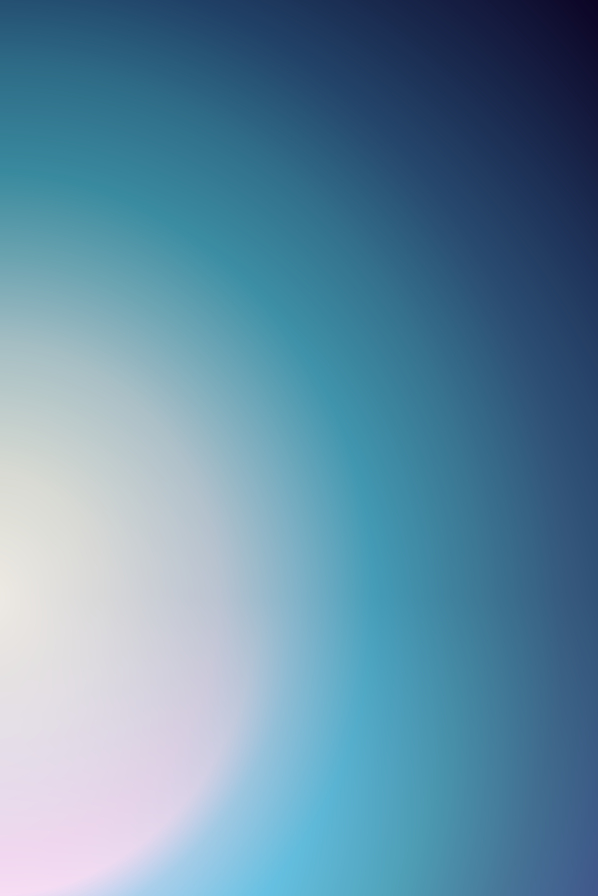
Give the GLSL for this background, as a WebGL 2 fragment shader.

```glsl
#version 300 es
precision highp float;
// Soft elliptical glow at the left, fading from cream and pink through teal to navy.

#define CENTER vec2(-0.02, 0.333)  // glow centre, as a share of the canvas
#define RADII vec2(0.645, 0.475)   // ellipse through the teal ring
#define FLOOR_REACH 0.7            // ring units from the centre to the lower edge
#define STOPS 10

uniform vec2 u_resolution;
out vec4 fragColor;

// Ring distance of each colour stop
const float RING[STOPS] = float[](0.0, 0.3, 0.6, 0.7, 0.8, 1.0, 1.25, 1.5, 1.75, 2.1);

// Colours straight to the side of the centre
const vec3 SIDE[STOPS] = vec3[](
  vec3(0.937, 0.920, 0.895), vec3(0.845, 0.845, 0.850),
  vec3(0.730, 0.765, 0.820), vec3(0.620, 0.735, 0.800),
  vec3(0.510, 0.700, 0.785), vec3(0.270, 0.615, 0.720),
  vec3(0.245, 0.485, 0.595), vec3(0.210, 0.350, 0.490),
  vec3(0.150, 0.260, 0.420), vec3(0.047, 0.020, 0.150));

// Colours above the centre: greener, then darker
const vec3 UPPER[STOPS] = vec3[](
  vec3(0.937, 0.920, 0.895), vec3(0.845, 0.855, 0.825),
  vec3(0.645, 0.745, 0.765), vec3(0.530, 0.690, 0.730),
  vec3(0.420, 0.640, 0.690), vec3(0.225, 0.540, 0.620),
  vec3(0.180, 0.420, 0.525), vec3(0.120, 0.245, 0.395),
  vec3(0.080, 0.120, 0.260), vec3(0.047, 0.020, 0.150));

// Colours along the lower edge: pink core and bright blue ring
const vec3 LOWER[STOPS] = vec3[](
  vec3(0.937, 0.920, 0.895), vec3(0.970, 0.920, 0.980),
  vec3(0.980, 0.860, 0.960), vec3(0.970, 0.870, 0.960),
  vec3(0.670, 0.815, 0.925), vec3(0.400, 0.755, 0.885),
  vec3(0.315, 0.640, 0.730), vec3(0.280, 0.465, 0.600),
  vec3(0.250, 0.330, 0.540), vec3(0.200, 0.220, 0.420));

// One stop, tinted by how far the pixel lies above or below the centre
vec3 stopColor(int i, float up, float down) {
  return mix(mix(SIDE[i], UPPER[i], up), LOWER[i], down);
}

void main() {
  // Elliptical distance from the glow centre
  vec2 p = (gl_FragCoord.xy / u_resolution - CENTER) / RADII;
  float ring = length(p);
  float up = max(p.y / max(ring, 0.001), 0.0);
  float down = clamp(-p.y / FLOOR_REACH, 0.0, 1.0);

  // Walk outward through the colour stops
  vec3 color = stopColor(0, up, down);
  for (int i = 1; i < STOPS; i++) {
    float t = clamp((ring - RING[i - 1]) / (RING[i] - RING[i - 1]), 0.0, 1.0);
    color = mix(color, stopColor(i, up, down), t);
  }
  fragColor = vec4(color, 1.0);
}
```
